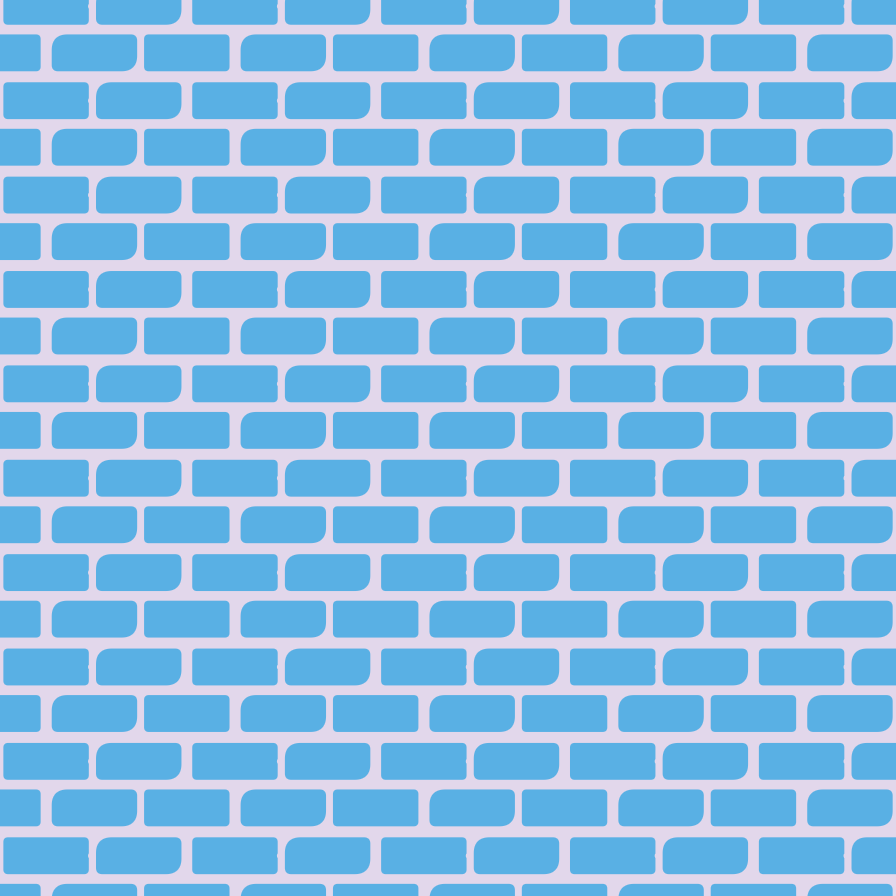
Reproduce this pattern procedurally as a Shadertoy shader.

```glsl
// Blue brick wall in pale mortar: staggered courses alternating square and lopsidedly rounded bricks.

#define TILE 0.2108                      // width of one two-brick repeat, in canvas heights
#define TILE_ASPECT 0.4997               // repeat height over repeat width
#define BRICK_HALF vec2(0.2262, 0.0976)  // half brick, in repeat widths
#define SQUARE_RADIUS 0.027
#define SMALL_RADIUS 0.036
#define LARGE_RADIUS 0.088
#define CORNER_POWER 2.5                 // 2 is circular, higher is squarer
#define FIRST_BRICK vec2(0.244, 0.0334)  // centre, measured from the top left
#define COURSE_STEP vec2(0.745, 0.2464)  // shift from one course to the next
#define BRICK_COLOR vec3(0.350, 0.690, 0.895)
#define MORTAR_COLOR vec3(0.885, 0.842, 0.920)

// Distance to a box whose corners follow a superellipse
float roundedBox(vec2 p, vec2 halfSize, float radius) {
    vec2 q = abs(p) - halfSize + radius;
    vec2 corner = pow(max(q, 1e-5), vec2(CORNER_POWER));
    float outside = pow(corner.x + corner.y, 1.0 / CORNER_POWER);
    return outside + min(max(q.x, q.y), 0.0) - radius;
}

float brickDistance(vec2 p, bool isRounded, bool isNicked) {
    // Rounded bricks have two large corners on one diagonal
    float diagonalRadius = p.x * p.y > 0.0 ? LARGE_RADIUS : SMALL_RADIUS;
    float d = roundedBox(p, BRICK_HALF, isRounded ? diagonalRadius : SQUARE_RADIUS);
    // Tiny chip in the right edge
    if (isNicked) d = max(d, 0.022 - length(p - vec2(BRICK_HALF.x + 0.018, 0.0)));
    return d;
}

// Nearest of the four bricks in the repeat, wrapped around its borders
float wallDistance(vec2 p) {
    vec2 period = vec2(1.0, TILE_ASPECT);
    float d = 1.0;
    for (int i = 0; i < 4; i++) {
        int course = i / 2;
        bool isRounded = i % 2 == 1;
        vec2 center = FIRST_BRICK + float(course) * COURSE_STEP;
        // Uneven joints: the gap after a square brick differs by course
        if (isRounded) center.x += mix(0.4905, 0.511, float(course));
        vec2 local = p - center;
        local -= period * round(local / period);
        d = min(d, brickDistance(local, isRounded, i == 0));
    }
    return d;
}

void mainImage(out vec4 fragColor, in vec2 fragCoord) {
    vec2 uv = fragCoord / iResolution.y;
    vec2 p = vec2(uv.x, 1.0 - uv.y) / TILE;
    float pixel = 1.0 / (iResolution.y * TILE);
    float coverage = clamp(0.5 - wallDistance(p) / pixel, 0.0, 1.0);
    fragColor = vec4(mix(MORTAR_COLOR, BRICK_COLOR, coverage), 1.0);
}
```
